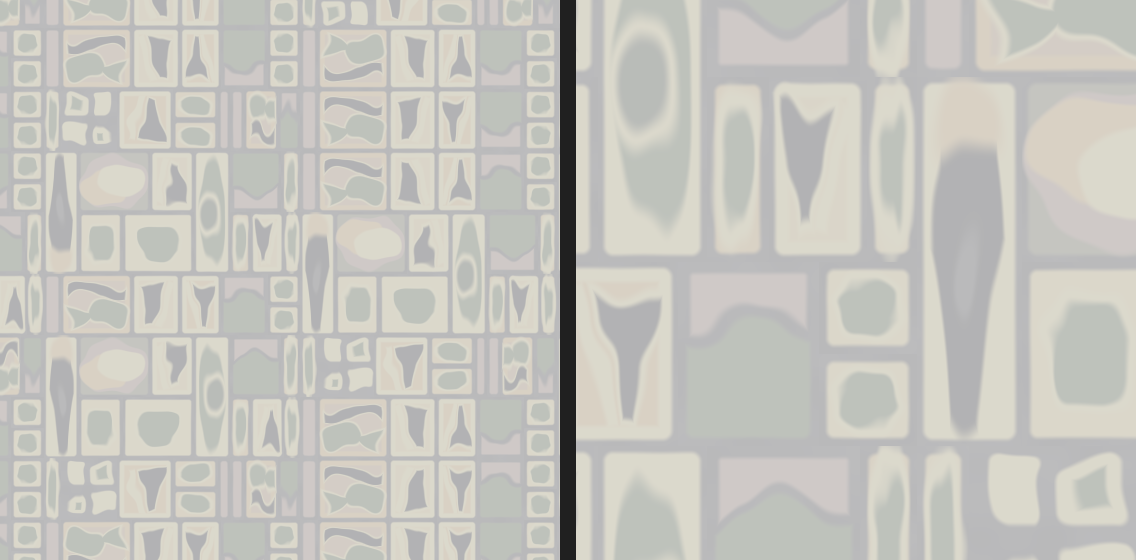
Left: the whole. Right: its middle third, enlarged.
Give the GLSL for this pattern, as a three.js fragment shader.

```glsl
// Pale mosaic of framed stones: about nine rows, each built from wide blocks
// that repeat four slot layouts, two of them joined by tall upright stones.
// Each slot holds a noise-warped motif that repeats with mirrored variations.
#define ROWS 9.1
#define BLOCK 4.17
#define SHIFT vec2(0.711, 0.55)
#define GAP 0.035
#define SOFT 0.017
#define WARP 0.38
#define GROUT vec3(0.730, 0.730, 0.735)
#define CREAM vec3(0.860, 0.850, 0.800)
#define TAN vec3(0.850, 0.820, 0.770)
#define GREEN vec3(0.745, 0.760, 0.735)
#define LILAC vec3(0.810, 0.788, 0.780)
#define DARK vec3(0.700, 0.700, 0.705)

varying vec2 vUv;

float hash(vec2 p) {
  return fract(sin(dot(p, vec2(127.1, 311.7))) * 43758.5453);
}

float noise(vec2 p) {
  vec2 i = floor(p), f = fract(p);
  f = f * f * (3.0 - 2.0 * f);
  return mix(mix(hash(i), hash(i + vec2(1, 0)), f.x),
             mix(hash(i + vec2(0, 1)), hash(i + vec2(1, 1)), f.x), f.y);
}

float box(vec2 p, vec2 halfSize, float r) {
  vec2 d = abs(p) - halfSize + r;
  return length(max(d, 0.0)) + min(max(d.x, d.y), 0.0) - r;
}

float oval(vec2 p, vec2 center, vec2 radius) {
  return (length((p - center) / radius) - 1.0) * min(radius.x, radius.y);
}

void paint(inout vec3 col, vec3 c, float d) {
  col = mix(col, c, smoothstep(SOFT, -SOFT, d));
}

// Element i of eight values held in two vectors
float pick(vec4 a, vec4 b, float i) {
  vec4 n = vec4(0, 1, 2, 3);
  return dot(a, 1.0 - step(0.5, abs(n - i))) + dot(b, 1.0 - step(0.5, abs(n + 4.0 - i)));
}

// Layouts: 0 broad stones, 1 small stones, 2 and 3 the halves of a tall group
float layoutOf(float odd, float row) {
  if (row >= 3.0 + odd && row < 8.0 - 2.0 * odd) {
    float t = mod(row - 3.0 - odd, 3.0);
    if (t < 1.5) return 2.0 + t;
  }
  return mod(row + 4.0 - 4.0 * odd, 6.0) < 0.5 ? 1.0 : 0.0;
}

// Draws one stone; q is centred in a cell of the given size
vec3 stone(vec2 q, vec2 size, float kind, float seed) {
  vec3 col = GROUT + 0.015 * (noise(q * 5.0 + seed) - 0.5);
  vec2 h = size * 0.5 - GAP;
  vec2 n = q / h;
  vec2 w = n + WARP * (vec2(noise(n * 1.7 + seed * 3.1), noise(n * 1.7 + seed * 5.3 + 40.0)) - 0.5);
  float k = min(h.x, h.y);
  float edge = box(q + 0.012 * (w - n), h, 0.05);
  vec3 ground = hash(vec2(seed, 4.0)) < 0.5 ? TAN : mix(TAN, CREAM, 0.55);

  if (kind < 0.5) {                      // wedge with a pale streak
    paint(col, CREAM, edge);
    paint(col, ground, edge + 0.075);
    paint(col, CREAM, max(abs(w.x + 0.42 + 0.3 * w.y) - 0.14, abs(w.y) - 0.8) * k);
    float wedge = max(abs(w.x - 0.25) - 0.34 - 0.28 * w.y, abs(w.y) - 0.68) * k;
    paint(col, CREAM, wedge - 0.035);
    paint(col, DARK, wedge);
  } else if (kind < 1.5) {               // tailed blob below a dark wave
    paint(col, TAN, edge);
    paint(col, mix(TAN, LILAC, 0.5), edge + 0.08);
    float tail = max(abs(w.y + 0.35) - 0.1 - 0.5 * max(w.x - 0.2, 0.0), abs(w.x - 0.4) - 0.42);
    float body = min(oval(w, vec2(-0.3, -0.35), vec2(0.55, 0.42)), tail) * k;
    paint(col, CREAM, body - 0.03);
    paint(col, GREEN, body);
    float wave = (max(abs(w.y - 0.52 - 0.16 * sin(3.5 * w.x)) - 0.2, abs(w.x) - 0.75)) * k;
    paint(col, CREAM, wave - 0.025);
    paint(col, DARK, wave);
  } else if (kind < 2.5) {               // two unframed parts, curved seam
    float seam = (w.y + 0.32 + 0.14 * cos(3.0 * w.x)) * k;
    paint(col, seed < 3.0 ? TAN : LILAC, max(edge + 0.03, seam + 0.025));
    paint(col, GREEN, max(edge + 0.01, 0.025 - seam));
  } else if (kind < 3.5) {               // bright glow
    paint(col, mix(GREEN, LILAC, 0.4), edge);
    paint(col, LILAC, oval(w, vec2(0), vec2(0.92)) * k);
    paint(col, TAN, oval(w, vec2(-0.25, 0.2), vec2(0.62, 0.6)) * k);
    paint(col, CREAM, oval(w, vec2(0.2, -0.1), vec2(0.58, 0.52)) * k);
  } else if (kind < 4.5) {               // tall spindle over a pebble
    paint(col, CREAM, edge);
    float spindle = max(abs(w.x) - 0.78 + 0.48 * abs(w.y + 0.15), abs(w.y - 0.15) - 0.75) * k;
    paint(col, TAN, oval(w, vec2(0, -0.74), vec2(0.75, 0.22)) * k);
    paint(col, DARK, spindle);
    paint(col, GROUT, oval(w, vec2(0), vec2(0.25, 0.2)) * k);
  } else if (kind < 5.5) {               // tall oval with an inner ring
    paint(col, CREAM, edge);
    paint(col, hash(vec2(size.y, seed)) < 0.5 ? LILAC : GREEN, oval(w, vec2(0), vec2(0.82, 0.87)) * k);
    float ring = oval(w, vec2(0.2, -0.1), vec2(0.5, 0.3)) * k;
    paint(col, CREAM, ring - 0.03);
    paint(col, mix(GREEN, DARK, 0.4), ring);
  } else if (kind < 6.5) {               // ringed pebble
    paint(col, mix(CREAM, TAN, hash(vec2(seed, 9.0))), edge + 0.01);
    float core = box(w, vec2(0.62), 0.4) * k;
    paint(col, CREAM, core - 0.04);
    paint(col, GREEN, core);
  } else if (kind < 7.5) {               // four loose shards
    vec2 part = step(0.0, n) * 2.0 - 1.0;
    vec2 r = vec2(0.3 + 0.12 * hash(part + seed), 0.38);
    float shard = box(w - part * 0.5, r, 0.16) * k;
    paint(col, CREAM, shard);
    if (part.x * part.y > 0.0) paint(col, GREEN, shard + 0.08);
  } else {                               // plain sliver
    paint(col, LILAC, edge + 0.01);
  }
  return col;
}

void main() {
  vec2 p = vec2(vUv.x, 1.0 - vUv.y) * ROWS + vec2(-SHIFT.x, SHIFT.y);
  float row = floor(p.y), block = floor(p.x / BLOCK), x = fract(p.x / BLOCK);
  float kindOfRow = layoutOf(mod(block, 2.0), row);

  // Slot edges as fractions of the block, and the motif of each slot
  vec4 ea = vec4(0.068, 0.344, 0.531, 0.69), eb = vec4(0.872, 1, 1, 1);
  vec4 ka = vec4(8, 1, 0, 0), kb = vec4(2, 9, 0, 0);
  if (kindOfRow > 2.5) {
    ea = vec4(0.136, 0.307, 0.585, 0.727); eb = vec4(0.807, 0.935, 1, 1);
    ka = vec4(4, 6, 6, 5); kb = vec4(6, 0, 6, 0);
  } else if (kindOfRow > 1.5) {
    ea = vec4(0.136, 0.415, 0.585, 0.727); eb = vec4(0.926, 1, 1, 1);
    ka = vec4(4, 3, 0, 5); kb = vec4(2, 6, 0, 0);
  } else if (kindOfRow > 0.5) {
    ea = vec4(0.068, 0.287, 0.503, 0.679); eb = vec4(0.727, 0.781, 0.912, 1);
    ka = vec4(6, 7, 0, 9); kb = vec4(8, 8, 1, 2);
  }
  float slot = dot(step(ea, vec4(x)) + step(eb, vec4(x)), vec4(1));
  float lo = slot < 0.5 ? 0.0 : pick(ea, eb, slot - 1.0);
  float hi = pick(ea, eb, slot), kind = pick(ka, kb, slot);

  // Tall stones span two rows; divided slots hold two pebbles
  float top = row, height = 1.0, seed = slot + 8.0 * kindOfRow;
  if (kind > 3.5 && kind < 5.5) {
    height = 2.0;
    top -= step(2.5, kindOfRow);
    seed = slot + 16.0;
  } else if (kind > 8.5) {
    height = 0.5;
    top += 0.5 * step(0.5, fract(p.y));
    kind = 6.0;
  }
  vec2 size = vec2((hi - lo) * BLOCK, height);
  vec2 q = vec2((x - 0.5 * (lo + hi)) * BLOCK, top + 0.5 * height - p.y);
  vec2 id = vec2(block * 8.0 + slot, top);
  q *= sign(vec2(hash(id), hash(id + 17.0)) - 0.4);
  gl_FragColor = vec4(stone(q, size, kind, seed), 1.0);
}
```
